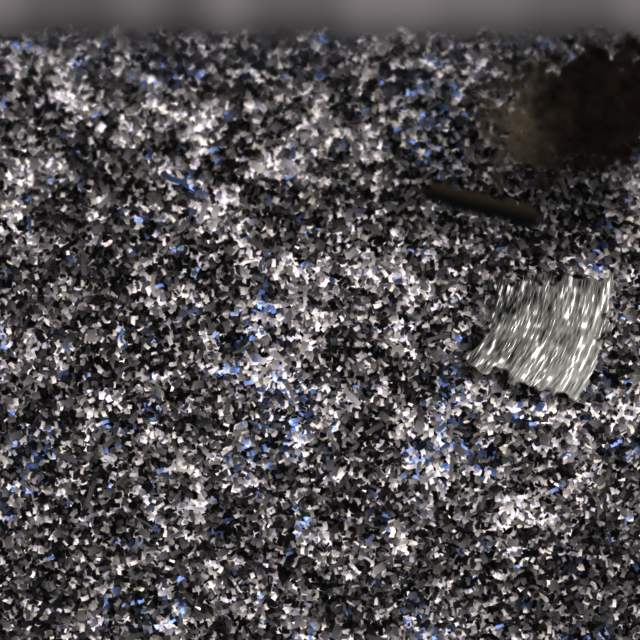
Write a WebGL 2 fragment shader that draws this texture.

```glsl
#version 300 es
precision highp float;
uniform vec2 u_resolution;
out vec4 fragColor;

float rand(vec2 seed, float k) {
    return fract(sin(dot(seed, vec2(127.1, 311.7)) + k * 74.7) * 43758.5453);
}
float noise(vec2 p) {
    vec2 i = floor(p), f = fract(p);
    f = f * f * (3.0 - 2.0 * f);
    float low = mix(rand(i, 0.0), rand(i + vec2(1, 0), 0.0), f.x);
    float high = mix(rand(i + vec2(0, 1), 0.0), rand(i + vec2(1, 1), 0.0), f.x);
    return mix(low, high, f.y);
}
mat2 rotation(float a) {
    return mat2(cos(a), sin(a), -sin(a), cos(a));
}
float boxDistance(vec2 p, vec2 halfSize) {
    vec2 d = abs(p) - halfSize;
    return length(max(d, 0.0)) + min(max(d.x, d.y), 0.0);
}
float cover(float d, float soft) {
    return smoothstep(soft, -soft, d);
}

// Metal tone: clumps of dark and middle grey with strong glints
vec3 metalColour(vec2 id, vec2 centre, float lift) {
    float clump = 0.5 * noise(centre * 42.0) + 0.3 * noise(centre * 19.0 + 7.0)
                + 0.2 * noise(centre * 7.0 + 3.0);
    float u = pow(rand(id, 1.0), mix(2.6, 0.3, smoothstep(0.2, 0.8, clump)));
    u = mix(u, 1.0, lift);
    float shade = 0.03 + 0.57 * u + 0.62 * pow(u, 5.0);
    vec3 tint = mix(vec3(1.0, 0.97, 1.06), vec3(1.06, 1.0, 0.93), rand(id, 2.0));
    float blueChance = 0.02 + 0.3 * smoothstep(0.6, 0.95, noise(centre * 17.0 + 40.0));
    float blue = step(rand(id, 3.0), blueChance);
    return shade * mix(tint, vec3(0.68, 0.84, 1.25), blue);
}

// One jittered grid of bent, rotated flakes painted over the colour below
vec3 paintFlakes(vec3 under, vec2 p, float cells, float presence,
                 vec2 lengths, vec2 widths, float lift, float soft) {
    vec2 home = floor(p * cells);
    for (int k = 0; k < 9; k++) {
        vec2 cell = home + vec2(k % 3 - 1, k / 3 - 1);
        vec2 id = cell + cells * 3.17;
        vec2 centre = (cell + vec2(rand(id, 4.0), rand(id, 5.0))) / cells;
        vec2 q = rotation(rand(id, 6.0) * 3.1416) * (p - centre);
        vec2 size = vec2(mix(lengths.x, lengths.y, rand(id, 7.0)),
                         mix(widths.x, widths.y, rand(id, 8.0))) / cells;
        q.y += q.x * q.x * (rand(id, 9.0) - 0.5) * cells;
        float mask = cover(boxDistance(q, size * 0.8) - size.y * 0.2 - soft * 0.3, soft);
        float sheen = 1.0 + 0.2 * clamp(q.x / size.x, -1.0, 1.0);
        vec3 colour = metalColour(id, centre, lift) * sheen;
        under = mix(under, colour, mask * step(rand(id, 10.0), presence));
    }
    return under;
}

vec3 shavings(vec2 p, float soft) {
    vec3 colour = vec3(0.09, 0.07, 0.075);
    for (int i = 0; i < 5; i++) {
        float cells = 50.0 + 11.0 * float(i);
        colour = paintFlakes(colour, p, cells, 0.95, vec2(0.25, 0.68),
                             vec2(0.1, 0.3), 0.0, soft);
    }
    colour = paintFlakes(colour, p, 31.0, 0.22, vec2(0.12, 0.32),
                         vec2(0.07, 0.18), 0.45, soft);
    return paintFlakes(colour, p, 23.0, 0.16, vec2(0.2, 0.5),
                       vec2(0.03, 0.08), 0.4, soft);
}

// Soft dark lump resting at the upper right
vec3 paintLump(vec3 under, vec2 p, float rough) {
    vec2 q = rotation(-0.3) * (p - vec2(0.94, 0.835));
    float d = length(q / vec2(0.18, 0.09)) - 1.0 + 0.8 * (rough - 0.5);
    float rim = smoothstep(0.9, 0.78, p.x);
    vec3 brown = mix(vec3(0.07, 0.055, 0.045), vec3(0.26, 0.23, 0.19), rim);
    return mix(under, brown * (0.4 + 1.2 * rough), cover(d, 0.25));
}

vec3 paintSliver(vec3 under, vec2 p, float rough) {
    vec2 q = rotation(0.25) * (p - vec2(0.752, 0.682));
    float d = boxDistance(q, vec2(0.082, 0.008)) - 0.014 * rough;
    vec3 colour = mix(vec3(0.04), vec3(0.15, 0.13, 0.1), smoothstep(-0.01, 0.012, q.y));
    return mix(under, colour, cover(d, 0.006));
}

// Large sheared chip with bright brushed ridges
vec3 paintChip(vec3 under, vec2 p, float rough) {
    vec2 q = (p - vec2(0.85, 0.48)) / vec2(0.095, 0.088);
    q.y += 0.17 * q.x * (1.0 - q.y);
    q.x -= 0.34 * q.y - 0.1 * q.y * q.y;
    float shadow = cover(boxDistance(q + vec2(0.1, 0.14), vec2(1.0)), 0.25);
    float d = boxDistance(q, vec2(0.93)) + 0.4 * (rough - 0.5);
    float ridges = 0.5 * noise(vec2(q.x * 19.0, q.y * 2.5))
                 + 0.5 * noise(vec2(q.x * 40.0, q.y * 9.0) + 9.0);
    float light = 0.45 + 0.12 * q.x - 0.12 * q.y + 0.7 * (ridges - 0.45);
    light += 0.35 * smoothstep(0.58, 0.8, ridges) + 0.3 * (rough - 0.5);
    under *= 1.0 - 0.75 * shadow;
    return mix(under, max(light, 0.1) * vec3(1.02, 1.01, 0.97), cover(d, 0.05));
}

void main() {
    float side = min(u_resolution.x, u_resolution.y);
    vec2 p = gl_FragCoord.xy / side;
    float soft = 0.0015 + 0.0022 * smoothstep(0.5, 0.95, p.y) + 0.3 / side;
    float rough = 0.6 * noise(p * 45.0) + 0.4 * noise(p * 110.0);

    // Grain bed, shaded around the larger pieces
    vec2 toShade = (p - vec2(0.87, 0.74)) * vec2(4.2, 7.5);
    vec3 colour = shavings(p, soft) * (1.0 - 0.55 * exp(-dot(toShade, toShade)));
    colour = mix(colour, vec3(0.22, 0.22, 0.25), 0.3 * smoothstep(0.8, 0.95, p.y));
    colour = paintChip(paintSliver(paintLump(colour, p, rough), p, rough), p, rough);

    // Out-of-focus wall behind the bed
    float wall = mix(0.23, 0.4, smoothstep(0.93, 1.0, p.y));
    wall += 0.14 * (noise(vec2(p.x * 14.0, p.y * 5.0)) - 0.5);
    float edge = smoothstep(0.92, 0.96, p.y + 0.03 * (rough - 0.5));
    colour = mix(colour, wall * vec3(1.03, 0.98, 1.0), edge);
    fragColor = vec4(clamp(colour, 0.0, 1.0), 1.0);
}
```
